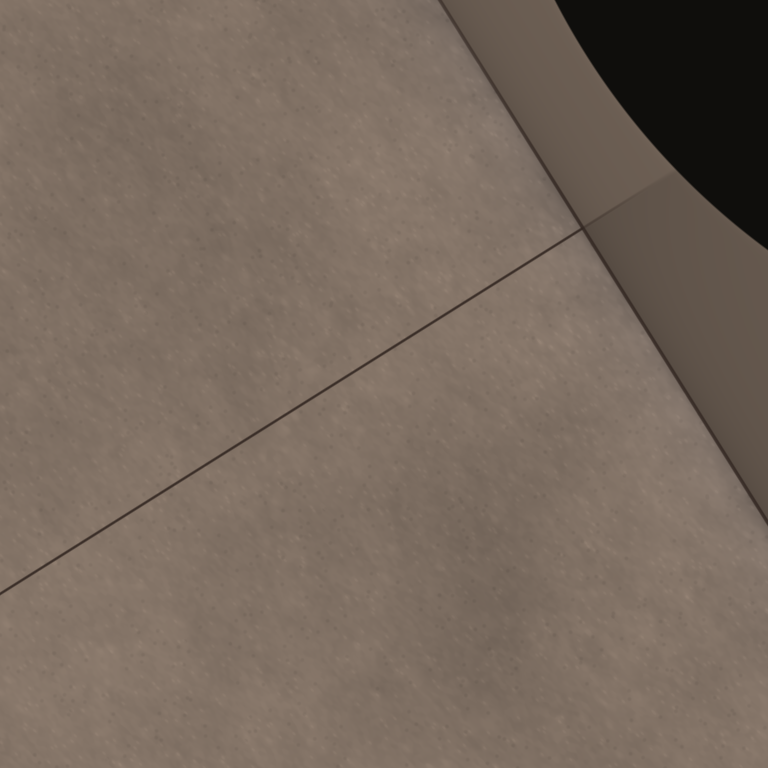
Reproduce this texture procedurally as a WebGL 1 fragment shader.

```glsl
precision highp float;

uniform vec2 u_resolution;

const vec2 CORNER = vec2(0.759, 0.703);      // where the seam meets the slab edge
const vec2 ACROSS = vec2(0.847, 0.5316);     // seam direction, normal to the edge
const vec2 HOLE_CENTER = vec2(1.553, 1.427);
const float HOLE_RADIUS = 0.934;
const float SEAM_HALF_WIDTH = 0.0016;
const float EDGE_HALF_WIDTH = 0.0022;
const float CLOUD_GAIN = 0.060;
const float MOTTLE_GAIN = 0.050;
const float GRAIN_GAIN = 0.085;
const float SPECK_GAIN = 0.085;

const vec3 SLAB_COLOR = vec3(0.508, 0.446, 0.396);
const vec3 RIM_COLOR = vec3(0.397, 0.347, 0.306);
const vec3 SEAM_COLOR = vec3(0.19, 0.145, 0.125);
const vec3 HOLE_COLOR = vec3(0.060, 0.055, 0.047);

vec2 hash2(vec2 p) {
  vec2 k = vec2(dot(p, vec2(127.1, 311.7)), dot(p, vec2(269.5, 183.3)));
  return fract(sin(k) * 43758.55);
}

// Blended cell tones: x is a signed tone, y marks sparse bright specks
vec2 cellular(vec2 p) {
  vec2 cell = floor(p);
  vec2 f = fract(p);
  float tone = 0.0;
  float weight = 0.0;
  float speck = 0.0;
  for (int j = -1; j <= 1; j++) {
    for (int i = -1; i <= 1; i++) {
      vec2 o = vec2(float(i), float(j));
      vec2 h = hash2(cell + o);
      vec2 d = o + h - f;
      float w = exp(-5.0 * dot(d, d));
      float value = fract(h.x * 17.3 + h.y * 31.7);
      tone += w * (value - 0.5);
      weight += w;
      speck += step(0.94, value) * smoothstep(0.5, 0.1, length(d));
    }
  }
  return vec2(tone / weight, min(speck, 1.0));
}

// Soft round patch with a given radius
float patchAt(vec2 p, vec2 center, float radius) {
  vec2 d = (p - center) / radius;
  return exp(-dot(d, d));
}

float clouds(vec2 p) {
  vec2 w = p + 0.05 * sin(p.yx * 9.0 + vec2(0.7, 2.1));
  float waves = sin(w.x * 13.0 + w.y * 7.0) + 0.6 * sin(w.y * 23.0 - w.x * 11.0 + 1.3);
  float dark = 0.95 * patchAt(p, vec2(0.13, 0.83), 0.11)
             + 0.65 * patchAt(p, vec2(0.29, 0.67), 0.13)
             + 0.85 * patchAt(p, vec2(0.60, 0.27), 0.15)
             + 0.45 * patchAt(p, vec2(0.32, 0.47), 0.06)
             + 0.40 * patchAt(p, vec2(0.04, 0.41), 0.10)
             + 0.45 * patchAt(p, vec2(0.66, 0.06), 0.11);
  float light = 0.45 * patchAt(p, vec2(0.54, 0.70), 0.17)
              + 0.35 * patchAt(p, vec2(0.86, 0.31), 0.17)
              + 0.30 * patchAt(p, vec2(0.10, 0.12), 0.18);
  return light - dark + 0.10 * waves;
}

vec3 slab(vec2 p, vec2 q) {
  // Grain is stretched along the brushing direction
  vec2 brushed = vec2(dot(p, vec2(0.71, 0.71)), 0.55 * dot(p, vec2(0.71, -0.71)));
  float mottle = cellular(p * 9.0).x * 0.6 + cellular(brushed * 34.0 + 5.0).x * 0.6;
  vec2 medium = cellular(brushed * 95.0 + 11.0);
  vec2 fine = cellular(brushed * 210.0 + 23.0);
  float grain = 0.45 * medium.x + 0.55 * fine.x;
  float specks = 0.35 * medium.y + 0.5 * fine.y;
  float pits = cellular(p * 130.0 + 41.0).y;

  float shade = 1.0 + CLOUD_GAIN * 1.5 * clouds(p) + MOTTLE_GAIN * mottle * 1.6;
  shade += GRAIN_GAIN * grain + SPECK_GAIN * specks - 0.055 * pits;

  // Worn grey band and contact shadow beside the edge
  float wear = exp(q.x / 0.065);
  shade += wear * 0.10 * (mottle - 0.15) - 0.16 * exp(q.x / 0.009);
  vec3 tint = mix(vec3(1.0), vec3(0.975, 0.995, 1.03), wear);
  return SLAB_COLOR * tint * shade;
}

vec3 rim(vec2 q) {
  float below = smoothstep(0.004, -0.004, q.y);
  float shade = 1.03 - 0.07 * below + 0.25 * q.x;
  shade -= 0.10 * exp(-q.x / 0.025);
  shade -= 0.04 * below * exp(q.y / 0.15);
  return RIM_COLOR * shade;
}

void main() {
  vec2 p = gl_FragCoord.xy / u_resolution;
  float aa = 1.0 / min(u_resolution.x, u_resolution.y);
  vec2 r = p - CORNER;
  vec2 q = vec2(dot(r, ACROSS), dot(r, vec2(-ACROSS.y, ACROSS.x)));

  // Slab and bevelled rim
  float onRim = smoothstep(-aa, aa, q.x);
  vec3 color = mix(slab(p, min(q, vec2(0.0, 1.0))), rim(vec2(max(q.x, 0.0), q.y)), onRim);

  // Seam, fading out over the rim
  float seam = 1.0 - smoothstep(SEAM_HALF_WIDTH - aa, SEAM_HALF_WIDTH + aa, abs(q.y));
  float seamFade = mix(0.88, 0.38 * (1.0 - smoothstep(0.0, 0.14, q.x)), onRim);
  color = mix(color, SEAM_COLOR, seam * seamFade);

  // Dark slab edge, slightly weaker towards the top
  float edge = 1.0 - smoothstep(EDGE_HALF_WIDTH - aa, EDGE_HALF_WIDTH + aa, abs(q.x));
  color = mix(color, SEAM_COLOR, edge * mix(0.80, 0.60, smoothstep(0.0, 0.3, q.y)));

  // Round opening with a thin soft lip
  float hole = length(p - HOLE_CENTER) - HOLE_RADIUS;
  color *= 1.0 + 0.06 * exp(-abs(hole) / 0.004);
  color = mix(HOLE_COLOR, color, smoothstep(-1.2 * aa, 1.2 * aa, hole));

  gl_FragColor = vec4(color, 1.0);
}
```
